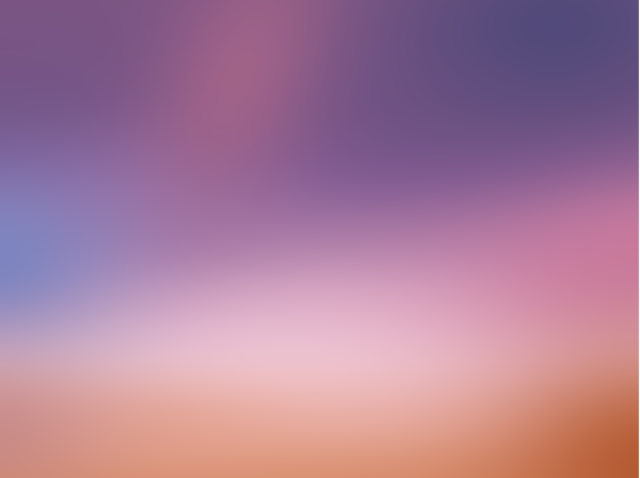
A Shadertoy shader for this background:

```glsl
// A blurred dusk sky: peach horizon, pale pink haze and violet heights.
// A smooth vertical colour ramp forms the base, then soft tilted
// elliptical glows are blended over it, from the haze to the ember corner.

const int LAST_STOP = 8;

// Sky colours at even heights, from the horizon up.
const vec3 SKY[9] = vec3[9](
    vec3(0.855, 0.569, 0.451), vec3(0.914, 0.690, 0.655),
    vec3(0.933, 0.769, 0.816), vec3(0.859, 0.675, 0.776),
    vec3(0.675, 0.494, 0.659), vec3(0.506, 0.361, 0.573),
    vec3(0.455, 0.329, 0.525), vec3(0.463, 0.329, 0.518),
    vec3(0.478, 0.333, 0.514));

const vec3 VIOLET  = vec3(0.675, 0.502, 0.698);
const vec3 ROSE    = vec3(0.651, 0.396, 0.537);
const vec3 BLUE    = vec3(0.486, 0.518, 0.753);
const vec3 MAGENTA = vec3(0.800, 0.478, 0.620);
const vec3 INDIGO  = vec3(0.322, 0.290, 0.478);
const vec3 PEACH   = vec3(0.886, 0.620, 0.529);
const vec3 DUST    = vec3(0.753, 0.510, 0.510);
const vec3 EMBER   = vec3(0.706, 0.353, 0.196);

vec3 skyStop(int i) {
    return SKY[clamp(i, 0, LAST_STOP)];
}

// Catmull-Rom curve through the sky colours.
vec3 skyRamp(float height) {
    float s = clamp(height, 0.0, 1.0) * float(LAST_STOP);
    int i = min(int(s), LAST_STOP - 1);
    float t = s - float(i);
    vec3 a = skyStop(i - 1), b = skyStop(i);
    vec3 c = skyStop(i + 1), d = skyStop(i + 2);
    return b + 0.5 * t * (c - a + t * (2.0 * a - 5.0 * b + 4.0 * c - d
                        + t * (3.0 * (b - c) + d - a)));
}

// Gaussian falloff inside an ellipse turned by an angle.
float glow(vec2 p, vec2 centre, vec2 radius, float angle) {
    vec2 d = p - centre;
    float c = cos(angle), s = sin(angle);
    d = vec2(c * d.x + s * d.y, c * d.y - s * d.x) / radius;
    return exp(-dot(d, d));
}

void mainImage(out vec4 fragColor, in vec2 fragCoord) {
    vec2 uv = fragCoord / iResolution.xy;
    vec3 col = skyRamp(uv.y);

    // Upper sky: violet haze, leaning rose plume and blue left side
    col = mix(col, VIOLET, 0.50 * glow(uv, vec2(0.25, 0.58), vec2(0.20, 0.15), 0.0));
    col = mix(col, ROSE, 0.90 * glow(uv, vec2(0.38, 0.85), vec2(0.13, 0.32), -0.30));
    col = mix(col, BLUE, glow(uv, vec2(-0.02, 0.46), vec2(0.22, 0.20), 0.0));

    // Right side: magenta band rising beneath the indigo cloud
    col = mix(col, MAGENTA, 0.92 * glow(uv, vec2(1.02, 0.48), vec2(0.31, 0.19), 0.30));
    col = mix(col, INDIGO, glow(uv, vec2(0.87, 0.95), vec2(0.25, 0.22), 0.10));

    // Horizon: peach light, dusty left corner and ember right corner
    col = mix(col, PEACH, 0.50 * glow(uv, vec2(0.25, 0.10), vec2(0.20, 0.10), 0.0));
    col = mix(col, DUST, 0.75 * glow(uv, vec2(-0.03, 0.10), vec2(0.20, 0.16), 0.0));
    col = mix(col, EMBER, glow(uv, vec2(1.03, 0.02), vec2(0.25, 0.25), 0.0));

    // Thin pale rim on the right edge
    float pixel = 1.0 / iResolution.x;
    float rim = smoothstep(-0.5 * pixel, 0.5 * pixel, uv.x - 0.998);
    col = mix(col, vec3(0.98), rim);

    fragColor = vec4(col, 1.0);
}
```
